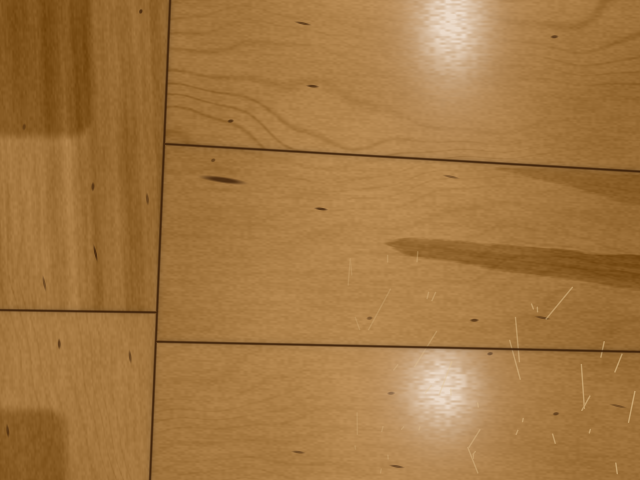
A Shadertoy shader for this texture:

```glsl
// Varnished maple floor: two boards with upright grain on the left, three lying
// boards on the right. Layered sines make grain and figure, hashed cells place
// flecks and mottle, looped scratches and two lamp reflections sit on top.

#define SEAM_WIDTH 0.0021
#define RING_FREQ 170.0
#define FLECK_CELL vec2(0.17, 0.11)
#define FLECK_CHANCE 0.26
#define SCRATCH_COUNT 40
#define MOTTLE_SCALE 260.0
#define DARK_WOOD vec3(0.45, 0.28, 0.07)
#define LIGHT_WOOD vec3(0.71, 0.53, 0.31)
#define SEAM_COLOR vec3(0.23, 0.12, 0.03)
#define HALO_COLOR vec3(0.75, 0.59, 0.44)
#define GLARE_COLOR vec3(0.92, 0.85, 0.78)

vec2 hash2(vec2 p) {
    vec3 h = fract(p.xyx * vec3(0.1031, 0.1030, 0.0973));
    h += dot(h, h.yzx + 33.33);
    return fract((h.xx + h.yz) * h.zy);
}

// Layered, turned and warped sines, roughly -1 to 1
float waves(vec2 q) {
    float sum = 0.0, amp = 0.5;
    for (int i = 0; i < 5; i++) {
        sum += amp * sin(q.x + 1.7 * sin(q.y * 0.7 + float(i)))
                   * cos(q.y + 1.3 * sin(q.x * 0.6));
        q = mat2(1.6, 1.2, -1.2, 1.6) * q + 3.1;
        amp *= 0.57;
    }
    return sum;
}

// Smooth hashed cells, -1 to 1
float mottle(vec2 q) {
    vec2 c = floor(q), f = smoothstep(0.0, 1.0, q - c);
    float low = mix(hash2(c).x, hash2(c + vec2(1, 0)).x, f.x);
    float high = mix(hash2(c + vec2(0, 1)).x, hash2(c + vec2(1, 1)).x, f.x);
    return 2.0 * mix(low, high, f.y) - 1.0;
}

// Soft-edged rounded box, 1 inside
float softBox(vec2 p, vec2 halfSize) {
    float r = 0.04;
    float d = length(max(abs(p) - halfSize + r, 0.0)) - r;
    return 1.0 - smoothstep(-0.016, 0.012, d);
}

// Heartwood streak that widens to the right of its tip
float streak(vec2 p, vec2 tip, float slope, float bluntness, float spread) {
    vec2 d = p - tip;
    float halfWidth = bluntness * smoothstep(0.0, 0.07, d.x) + spread * d.x;
    float edge = abs(d.y - slope * d.x) - halfWidth + 0.007 * waves(p * vec2(12.0, 90.0));
    float fibre = 0.8 + 0.35 * waves(vec2(d.x * 4.0, (d.y - slope * d.x) * 150.0));
    return fibre * (1.0 - smoothstep(-0.005, 0.003, edge)) * smoothstep(0.0, 0.02, d.x);
}

// Lens-shaped mineral flecks lying along the grain
float flecks(vec2 q) {
    vec2 cell = floor(q / FLECK_CELL);
    vec2 place = hash2(cell + 7.0), kind = hash2(cell + 51.0);
    vec2 d = q - (cell + 0.25 + 0.5 * place) * FLECK_CELL;
    d.y += d.x * (kind.y - 0.5) * 0.4;
    vec2 size = vec2(mix(0.006, 0.022, kind.y), mix(0.005, 0.0035, kind.y));
    float shade = mix(0.5, 1.0, place.x) * step(kind.x, FLECK_CHANCE);
    return shade * (1.0 - smoothstep(0.3, 1.0, length(d / size)));
}

// Light scratches toward the lower right: a few long, most tiny
float scratches(vec2 p, float px) {
    float sum = 0.0;
    for (int i = 0; i < SCRATCH_COUNT; i++) {
        vec2 place = hash2(vec2(float(i), 3.0)), kind = hash2(vec2(float(i), 19.0));
        vec2 start = vec2(mix(0.72, 1.33, place.x), 0.5 * place.y * sqrt(place.y));
        float angle = mix(0.8, 2.0, kind.x);
        vec2 along = vec2(cos(angle), sin(angle)) * mix(0.006, 0.11, pow(kind.y, 3.0));
        vec2 d = p - start;
        float t = clamp(dot(d, along) / dot(along, along), 0.0, 1.0);
        float line = 1.0 - smoothstep(0.0, 0.0008 + px, length(d - along * t));
        sum = max(sum, line * mix(0.2, 0.65, place.x));
    }
    return sum;
}

void mainImage(out vec4 fragColor, in vec2 fragCoord) {
    float px = 1.0 / iResolution.y;
    vec2 p = fragCoord * px;

    // Board layout: signed distances to the slightly tilted seams
    float sideSeam = p.x - (0.3125 + 0.042 * p.y);
    float leftSeam = p.y - (0.354 - 0.015 * p.x);
    float upperSeam = p.y - (0.720 - 0.058 * p.x);
    float lowerSeam = p.y - (0.295 - 0.021 * p.x);
    bool isLeft = sideSeam < 0.0;
    bool isTop = !isLeft && upperSeam > 0.0;
    bool isBottom = !isLeft && lowerSeam < 0.0;
    float board = isLeft ? (leftSeam > 0.0 ? 1.0 : 2.0) : isTop ? 3.0 : isBottom ? 5.0 : 4.0;

    // Grain space: x runs along the board
    vec2 q = isLeft ? vec2(p.y, p.x + 0.04 * p.y) : vec2(p.x, p.y + 0.04 * p.x);
    q += board * vec2(2.37, 1.71);

    // Tone: fibres, mottle, broad figure and uneven room light
    float tone = 0.60 + 0.07 * waves(q * vec2(12.0, 190.0)) + 0.20 * waves(q * vec2(3.0, 6.0));
    tone += 0.09 * mottle(q * MOTTLE_SCALE * vec2(0.5, 1.0));
    tone += 0.46 * exp(-pow((p.x - 0.80) / 0.34, 2.0)) - 0.08 * smoothstep(1.05, 1.33, p.x);
    if (board == 1.0) tone += 0.30 * waves(q * vec2(1.2, 48.0)) - 0.03;
    if (board == 2.0) tone += 0.12;

    // Growth rings: thin continuous contours with uneven spacing
    float field = q.y + 0.05 * sin(q.x * 5.0 + 2.0 * sin(q.y * 7.0))
                + 0.012 * sin(q.x * 15.0 + q.y * 20.0) + 0.004 * sin(q.x * 41.0);
    float rings = pow(0.5 + 0.5 * sin(field * RING_FREQ + 2.5 * sin(field * 31.0)), 9.0);
    tone -= rings * (isTop ? 0.24 : 0.08) * (0.65 + 0.5 * sin(q.x * 4.0 + q.y * 9.0));

    // Heartwood streaks and the two cast shadows
    if (board == 4.0) {
        tone -= 0.55 * streak(p, vec2(0.79, 0.493), -0.114, 0.018, 0.035);
        tone -= 0.30 * streak(p, vec2(0.99, 0.658), -0.16, 0.0, 0.09);
    }
    if (isLeft) {
        tone -= 0.48 * softBox(p - vec2(0.0, 1.0), vec2(0.19, 0.286));
        tone -= 0.45 * softBox(p, vec2(0.139, 0.148));
    }
    vec3 color = mix(DARK_WOOD, LIGHT_WOOD, clamp(tone, -0.15, 1.15));

    // Flecks, with one long mark on the middle board
    vec2 mark = p - vec2(0.465, 0.625);
    mark.y += 0.14 * mark.x;
    float longMark = 1.0 - smoothstep(0.3, 1.0, length(mark / vec2(0.058, 0.008)));
    color = mix(color, SEAM_COLOR, 0.8 * max(flecks(q), longMark));

    // Lamp reflections broken up by the rippled varnish
    vec2 lamp = isBottom ? (p - vec2(0.92, 0.19)) / vec2(0.07, 0.085)
                         : (p - vec2(0.94, 0.96)) / vec2(0.07, 0.115);
    float ripple = mottle(p * vec2(90.0, 220.0));
    float lit = isTop || isBottom ? 1.0 : 0.0;
    color = mix(color, HALO_COLOR, lit * 0.5 * exp(-0.24 * dot(lamp, lamp)));
    float glare = exp(-dot(lamp, lamp)) * (0.95 + 0.3 * ripple);
    color = mix(color, GLARE_COLOR, lit * clamp(glare, 0.0, 1.0));
    color = mix(color, vec3(0.88, 0.76, 0.56), scratches(p, px));

    // Seams: crisp dark gap inside a faint shaded bevel
    float gap = min(abs(sideSeam), isLeft ? abs(leftSeam) : min(abs(upperSeam), abs(lowerSeam)));
    color *= 1.0 - 0.18 * exp(-gap / 0.005);
    float seam = 1.0 - smoothstep(SEAM_WIDTH - px, SEAM_WIDTH + px, gap);
    fragColor = vec4(mix(color, SEAM_COLOR, 0.9 * seam), 1.0);
}
```
